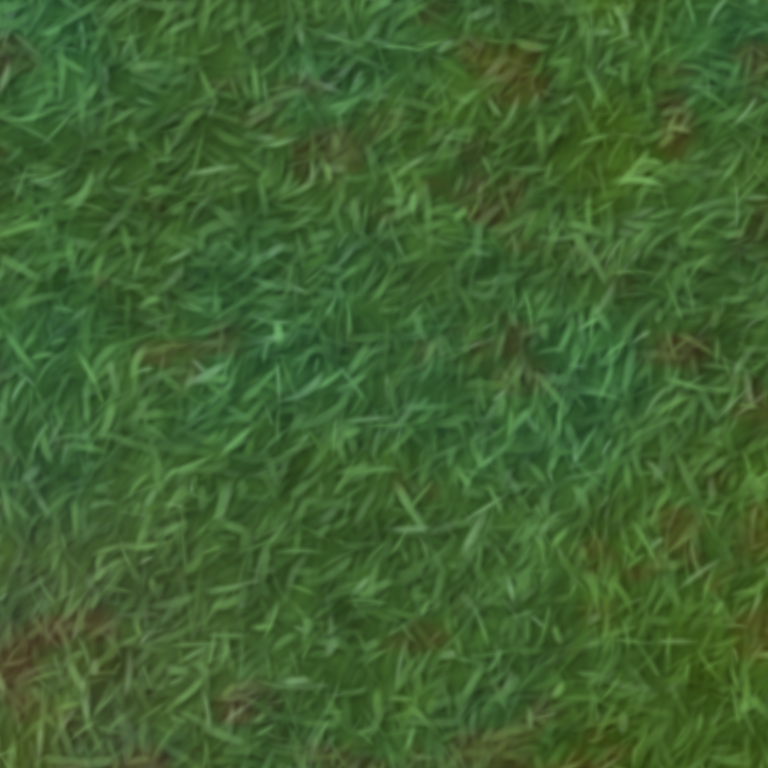
Write a Shadertoy shader that draws this texture.

```glsl
// Soft-focus lawn: tangled short grass blades over tinted, patchy turf.

const int   LAYERS      = 18;
const float CELL        = 0.056;   // spacing of blades in one layer
const float HALF_LENGTH = 0.044;   // longest half blade, below CELL
const float HALF_WIDTH  = 0.0046;
const float EDGE        = 0.0046;  // softness of blade edges
const vec2  OPACITY     = vec2(0.25, 0.80);  // faintest and firmest blade
const float SHADOW      = 0.06;
const float LEAN        = 0.80;    // main blade direction, radians
const float SPREAD      = 1.30;    // random turn either side of it

const vec3 SOIL      = vec3(0.215, 0.345, 0.145);
const vec3 SHADE     = vec3(0.190, 0.325, 0.125);
const vec3 LIT       = vec3(0.415, 0.610, 0.345);
const vec3 GLINT     = vec3(0.50, 0.66, 0.45);
const vec3 TEAL_TINT   = vec3(-0.030, 0.012, 0.040);
const vec3 YELLOW_TINT = vec3(0.020, 0.005, -0.055);
const vec3 DRY_TINT    = vec3(0.050, -0.012, 0.028);
const vec3 BROWN_TINT  = vec3(0.042, -0.055, -0.010);

vec4 hash4(vec3 p) {
    vec4 q = fract(p.xyzx * vec4(0.1031, 0.1030, 0.0973, 0.1099));
    q += dot(q, q.wzxy + 33.33);
    return fract((q.xxyz + q.yzzw) * q.zywx);
}

float noise(vec2 p) {
    vec2 i = floor(p), f = fract(p);
    f = f * f * (3.0 - 2.0 * f);
    i += 50.0;
    float a = hash4(vec3(i, 3.0)).x;
    float b = hash4(vec3(i + vec2(1, 0), 3.0)).x;
    float c = hash4(vec3(i + vec2(0, 1), 3.0)).x;
    float d = hash4(vec3(i + vec2(1, 1), 3.0)).x;
    return mix(mix(a, b, f.x), mix(c, d, f.x), f.y);
}

float fbm(vec2 p) {
    return 0.55 * noise(p) + 0.29 * noise(p * 2.1 + 5.3) + 0.16 * noise(p * 4.3 + 11.7);
}

// Paints one layer of scattered, bent and tapered blades over the colour below.
vec3 paintLayer(vec3 color, vec2 p, float layer, float lean) {
    float height = layer / float(LAYERS);
    vec2 g = p / CELL + layer * vec2(0.37, 0.61) + 20.0;
    vec2 home = floor(g);
    for (int j = -1; j <= 1; j++)
    for (int i = -1; i <= 1; i++) {
        vec2 cell = home + vec2(i, j);
        vec4 place = hash4(vec3(cell, layer + 7.0));
        vec4 form  = hash4(vec3(cell, layer + 71.0));

        float turn = place.z * 2.0 - 1.0;
        float angle = lean + SPREAD * turn * (0.35 + 0.65 * abs(turn));
        vec2 axis = vec2(cos(angle), sin(angle));
        vec2 d = (g - cell - place.xy) * CELL;
        vec2 q = vec2(dot(d, axis), dot(d, vec2(-axis.y, axis.x)));

        float halfLen = HALF_LENGTH * mix(0.35, 1.0, form.x);
        float along = q.x / halfLen;
        float across = q.y - (form.y - 0.5) * 0.35 * halfLen * along * along;
        float width = HALF_WIDTH * mix(0.45, 1.25, form.z) * (1.0 - 0.45 * along * along);
        float ends = 1.0 - smoothstep(0.25, 1.0, abs(along));

        float cover = ends * (1.0 - smoothstep(-EDGE, EDGE, abs(across) - width));
        float shadow = ends * (1.0 - smoothstep(0.0, 2.5 * EDGE, abs(across + 0.003) - width));

        float tone = 0.06 + 0.94 * form.w + 0.22 * (height - 0.5);
        vec3 blade = mix(SHADE, LIT, clamp(tone, 0.0, 1.1));
        blade = mix(blade, GLINT, 0.8 * step(0.95, place.w));
        blade.b += 0.04 * (place.w - 0.5);

        float firmness = fract(place.w * 13.0 + form.y * 7.0);
        color *= 1.0 - SHADOW * shadow;
        color = mix(color, blade, cover * mix(OPACITY.x, OPACITY.y, firmness));
    }
    return color;
}

// Slow colour drift: cool, sunny, dry and bare patches.
vec3 patchTint(vec2 p) {
    float teal = smoothstep(0.36, 0.85, fbm(p * 4.0 + 2.0) + 0.28 * (p.y - p.x));
    float yellow = smoothstep(0.45, 0.85, fbm(p * 3.6 + 17.0) + 0.24 * (p.x - 0.5) + 0.12 * (0.5 - p.y));
    float dry = 1.0 - smoothstep(0.05, 0.48, length((p - vec2(0.0, 0.12)) * vec2(1.0, 1.2)));
    float brown = smoothstep(0.57, 0.82, fbm(p * vec2(9.0, 11.0) + 31.0));
    return TEAL_TINT * teal + YELLOW_TINT * yellow + DRY_TINT * dry + BROWN_TINT * brown;
}

void mainImage(out vec4 fragColor, in vec2 fragCoord) {
    vec2 p = fragCoord / iResolution.y;

    // Blades stand steeper near the bottom and lie flatter above.
    float lean = LEAN + 0.9 * (noise(p * 4.0 + 9.0) - 0.5) + 0.25 * (0.5 - p.y);

    vec3 color = SOIL * mix(0.85, 1.25, fbm(p * 22.0));
    for (int k = 0; k < LAYERS; k++)
        color = paintLayer(color, p, float(k), lean);

    // Clumps and small streaked gaps of light and shade, then patch colours.
    vec2 grain = mat2(cos(LEAN), -sin(LEAN), sin(LEAN), cos(LEAN)) * p;
    color *= mix(0.88, 1.14, fbm(p * 13.0 + 40.0));
    color *= mix(0.88, 1.12, noise(grain * vec2(24.0, 42.0)));
    color += patchTint(p);
    fragColor = vec4(clamp(color, 0.0, 1.0), 1.0);
}
```
